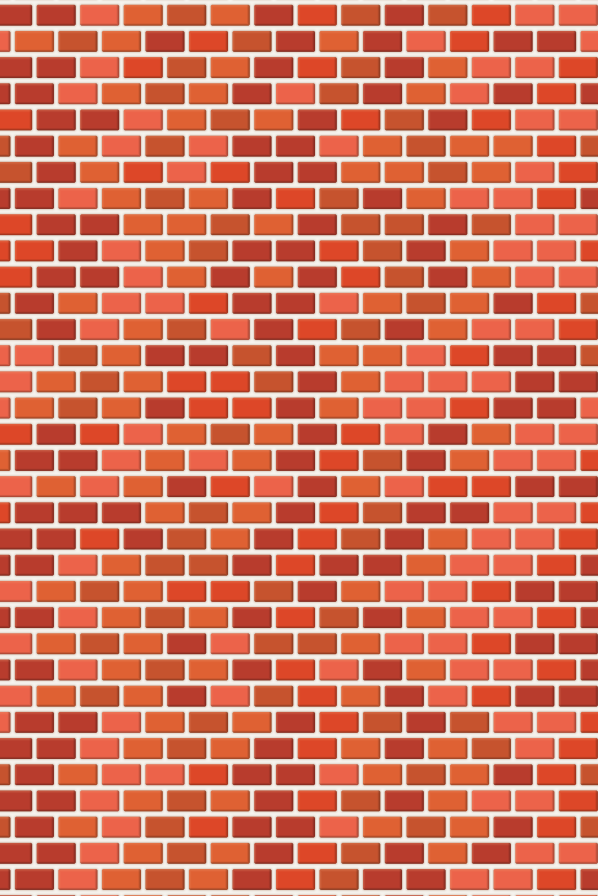
A Shadertoy shader for this texture:

```glsl
// Running-bond brick wall: bevelled bricks in five reds and oranges on pale mortar.

const float COURSES = 34.21;                  // brick rows in the canvas height
const float BRICK_PITCH = 1.6615;             // brick spacing, in row heights
const float TOP_OFFSET = 0.08;                // first joint below the top edge
const float LEFT_PHASE = 0.209;               // hidden part of the first brick
const vec2 BRICK_HALF = vec2(0.745, 0.398);
const float CORNER = 0.07;

const vec3 MORTAR = vec3(0.965, 0.955, 0.935);
const vec3 SHADOW = vec3(0.70, 0.57, 0.48);

// Palette: dark red, coral, orange, brown, vermilion
const vec3 CLAY[5] = vec3[5](
    vec3(0.72, 0.235, 0.175), vec3(0.925, 0.39, 0.29), vec3(0.875, 0.38, 0.20),
    vec3(0.775, 0.325, 0.18), vec3(0.865, 0.28, 0.155));

// Cyclic order of clay shades along a course
const int CYCLE = 14;
const int SHADES[CYCLE] = int[CYCLE](4, 0, 0, 1, 2, 3, 2, 0, 4, 3, 0, 2, 1, 1);

float hash(vec2 p) {
    vec3 q = fract(p.xyx * vec3(0.1031, 0.1030, 0.0973));
    q += dot(q, q.yzx + 33.33);
    return fract((q.x + q.y) * q.z);
}

float roundedBox(vec2 p, vec2 halfSize, float radius) {
    vec2 q = abs(p) - halfSize + radius;
    return length(max(q, 0.0)) + min(max(q.x, q.y), 0.0) - radius;
}

// Each course starts at one of a few places in the cycle
int courseStart(float row) {
    float pick = hash(vec2(row, 7.0));
    return pick < 0.45 ? 1 : pick < 0.66 ? 0 : pick < 0.83 ? 3 : 9;
}

// Shade from the cycle, with an occasional stray brick
vec3 brickColor(vec2 cell) {
    int place = (int(cell.x) + courseStart(cell.y) + CYCLE) % CYCLE;
    bool stray = hash(cell + 41.0) < 0.14;
    int shade = stray ? int(5.0 * hash(cell + 83.0)) : SHADES[place];
    return CLAY[shade];
}

// Pale upper left rim, dark lower right rim
vec3 bevel(vec3 color, vec2 p, vec2 halfSize) {
    vec2 nearLow = smoothstep(0.11, 0.0, p + halfSize);
    vec2 nearHigh = smoothstep(0.13, 0.0, halfSize - p);
    float lit = max(nearLow.x, nearHigh.y);
    float dark = max(nearHigh.x, nearLow.y);
    color = mix(color, vec3(0.93, 0.62, 0.46), 0.28 * lit);
    return color * (1.0 - 0.28 * dark);
}

void mainImage(out vec4 fragColor, in vec2 fragCoord) {
    // Wall coordinates in row heights, measured from the top left
    float pixel = COURSES / iResolution.y;
    vec2 wall = vec2(fragCoord.x, iResolution.y - fragCoord.y) * pixel;
    float y = wall.y - TOP_OFFSET;
    float row = floor(y);
    float x = wall.x / BRICK_PITCH + LEFT_PHASE + 0.5 * mod(row, 2.0);

    // Position inside the brick, y upward
    vec2 cell = vec2(floor(x), row);
    vec2 p = vec2((fract(x) - 0.5) * BRICK_PITCH, 0.5 - fract(y));
    float d = roundedBox(p, BRICK_HALF, CORNER);

    // Mortar with a soft shadow around the brick
    float shade = exp(-max(d, 0.0) / 0.032);
    vec3 color = mix(MORTAR, SHADOW, 0.6 * shade);

    vec3 brick = bevel(brickColor(cell), p, BRICK_HALF);
    color = mix(color, brick, smoothstep(0.6, -0.6, d / pixel));
    fragColor = vec4(color, 1.0);
}
```
